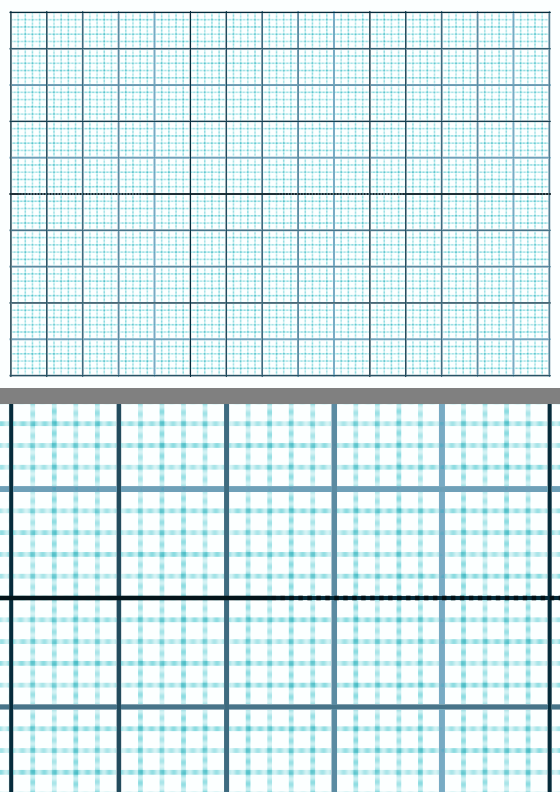
Top, the full canvas; bottom, a detail of the centre.
Reproduce this pattern procedurally as a Shadertoy shader.

```glsl
// Draws a sheet of teal graph paper: 15 by 10 squares, each split 5 by 5 by dashed fine lines.

const float TAU = 6.2831853;
const vec2 SQUARES = vec2(15.0, 10.0);

// Exact share of a pixel covered by a line; d is the distance to its centre
float stroke(float d, float halfWidth, float pixel) {
    float lo = max(d - 0.5 * pixel, -halfWidth);
    float hi = min(d + 0.5 * pixel, halfWidth);
    return max(hi - lo, 0.0) / pixel;
}

// Coverage of a span from -margin to size + margin
float span(float x, float size, float margin, float pixel) {
    return stroke(x - 0.5 * size, 0.5 * size + margin, pixel);
}

// Fine line: uneven dashes that drift along its length
float fineLine(float across, float along, float pixel) {
    float index = round(across * 5.0);
    float drift = 0.8 * sin(along * 1.3 + index * 2.4);
    float dash = 0.74 + 0.26 * cos(along * 10.0 * TAU + drift);
    float strength = 0.86 + 0.14 * sin(index * 2.4 + along * 0.9);
    return stroke(across - index / 5.0, 0.022, pixel) * dash * strength;
}

// Main line: fade 0 is dark and narrow, fade 1 is pale and wide
vec3 mainLine(float d, float fade, float pixel, float mask) {
    vec3 ink = mix(vec3(0.02, 0.17, 0.23), vec3(0.47, 0.67, 0.77), fade);
    float cover = stroke(d, mix(0.019, 0.028, fade), pixel);
    return mix(vec3(1.0), ink, cover * mask);
}

// Columns grow paler through each group of five
float columnFade(float i) {
    return i > 14.5 ? 0.65 : (mod(i + 0.5, 5.0) - 0.5) / 4.0;
}

// Rows vary in tone between the dark middle and top rules
float rowFade(float j) {
    if (j < 0.5) return 0.3;
    if (abs(j - 5.0) < 0.5 || j > 9.5) return 0.0;
    return 0.55 + 0.4 * cos(2.6 * (j - 1.0));
}

void mainImage(out vec4 fragColor, in vec2 fragCoord) {
    vec2 squareSize = vec2(0.0641, 0.0936);
    vec2 p = (fragCoord / iResolution.xy - vec2(0.0195, 0.032)) / squareSize;
    vec2 pixel = 1.0 / (squareSize * iResolution.xy);
    vec2 line = clamp(round(p), vec2(0.0), SQUARES);
    vec2 d = p - line;
    vec3 color = vec3(0.99, 1.0, 1.0);

    // Fine lines, darker where they cross
    float inside = span(p.x, SQUARES.x, 0.0, pixel.x) * span(p.y, SQUARES.y, 0.0, pixel.y);
    vec3 fineInk = vec3(0.55, 0.86, 0.88);
    color *= mix(vec3(1.0), fineInk, fineLine(p.x, p.y, pixel.x) * inside);
    color *= mix(vec3(1.0), fineInk, fineLine(p.y, p.x, pixel.y) * inside);

    // Main lines, with a slight overhang at the ends
    float maskX = span(p.x, SQUARES.x, 0.04, pixel.x);
    float maskY = span(p.y, SQUARES.y, 0.04, pixel.y);
    color = min(color, mainLine(d.x, columnFade(line.x), pixel.x, maskY));
    color = min(color, mainLine(d.y, rowFade(line.y), pixel.y, maskX));

    // Middle rule: black, breaking into dots along two stretches
    float dotted = smoothstep(-0.1, 0.3, cos((p.x - 2.0) * TAU / 7.2));
    float dots = smoothstep(-0.5, 0.5, sin(p.x * 12.0 * TAU));
    float black = stroke(p.y - 5.0, 0.021, pixel.y) * maskX;
    color = mix(color, vec3(0.01, 0.06, 0.08), black * mix(0.85, dots, dotted));

    // Sparse ink specks on one lower rule
    float k = round(p.x * 5.0);
    float speck = step(1.8, sin(k * 1.7) + sin(k * 2.9));
    speck *= stroke(p.x - k / 5.0, 0.025, pixel.x) * stroke(p.y - 2.0, 0.025, pixel.y);
    color = mix(color, vec3(0.01, 0.06, 0.08), speck * inside);

    fragColor = vec4(color, 1.0);
}
```
